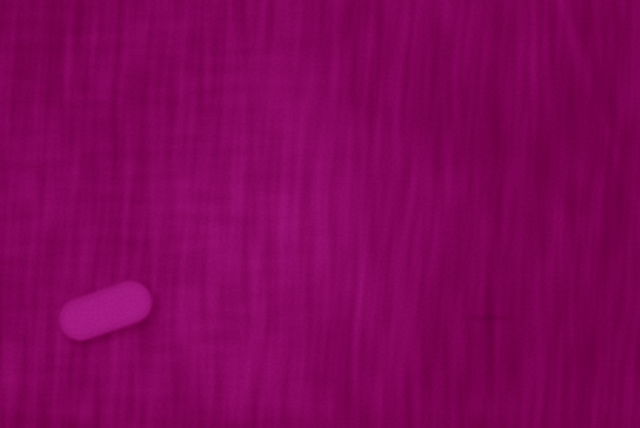
Write a WebGL 1 fragment shader that draws this texture.

```glsl
precision highp float;
// Soft magenta wood board with a smooth, lighter capsule lying on it.
// Stretched gradient noise makes the upright grain; broad glows shade it,
// and one tone value is finally mapped through a four colour ramp.
uniform vec2 u_resolution;

#define BASE_TONE 0.76
#define GLOW 1.25
#define EDGE_SHADE 0.75
#define GRAIN 1.25
#define CROSS_GRAIN 0.55
#define MOTTLE 0.80
#define SPECKLE 0.55
#define CAPSULE_A vec2(0.188, 0.254)
#define CAPSULE_B vec2(0.305, 0.294)
#define CAPSULE_RADIUS 0.051
#define KNOT vec2(1.143, 0.257)

const vec3 DARK = vec3(0.455, 0.0, 0.29);
const vec3 MID = vec3(0.50, 0.01, 0.34);
const vec3 LIGHT = vec3(0.545, 0.03, 0.385);
const vec3 PALE = vec3(0.63, 0.09, 0.49);

vec2 gradientAt(vec2 cell) {
  vec3 h = fract(cell.xyx * vec3(0.1031, 0.1030, 0.0973));
  h += dot(h, h.yzx + 33.33);
  float angle = 6.2832 * fract((h.x + h.y) * h.z);
  return vec2(cos(angle), sin(angle));
}

// Gradient noise, roughly -0.7 to 0.7
float noise(vec2 p) {
  vec2 i = floor(p), f = p - i;
  vec2 w = f * f * f * (f * (f * 6.0 - 15.0) + 10.0);
  vec2 e = vec2(1.0, 0.0);
  float low = mix(dot(gradientAt(i), f), dot(gradientAt(i + e), f - e), w.x);
  float high = mix(dot(gradientAt(i + e.yx), f - e.yx),
                   dot(gradientAt(i + 1.0), f - 1.0), w.x);
  return mix(low, high, w.y);
}

float blob(vec2 p, vec2 center, vec2 size) {
  vec2 d = (p - center) / size;
  return exp(-dot(d, d));
}

float capsule(vec2 p, vec2 a, vec2 b) {
  vec2 pa = p - a, ba = b - a;
  return length(pa - ba * clamp(dot(pa, ba) / dot(ba, ba), 0.0, 1.0));
}

// Upright fibres that lean and wander a little
float grain(vec2 p) {
  float x = p.x - 0.05 * p.y + 0.022 * noise(p * vec2(3.0, 2.2));
  float g = 0.80 * noise(vec2(x * 32.0, p.y * 3.0));
  g += 0.75 * noise(vec2(x * 62.0 + 7.0, p.y * 6.0));
  g += 0.35 * noise(vec2(x * 11.0 + 31.0, p.y * 1.7));
  return g;
}

float boardTone(vec2 p) {
  float tone = BASE_TONE;
  tone += GLOW * blob(p, vec2(0.56, 0.36), vec2(0.34, 0.42));
  tone += 0.60 * blob(p, vec2(0.72, 0.85), vec2(0.42, 0.42));
  tone += 0.35 * blob(p, vec2(0.05, 0.60), vec2(0.16, 0.35));
  tone -= EDGE_SHADE * blob(p, vec2(1.37, 0.52), vec2(0.12, 0.50));
  tone -= 0.35 * blob(p, vec2(1.12, 0.60), vec2(0.12, 0.40));
  tone -= 0.35 * blob(p, vec2(0.20, 0.83), vec2(0.20, 0.18));
  tone -= 0.40 * (1.0 - smoothstep(0.0, 0.06, p.y));
  tone += GRAIN * grain(p);
  tone += MOTTLE * noise(p * vec2(5.0, 3.5) + 11.0);
  tone += MOTTLE * 0.6 * noise(p * vec2(17.0, 11.0) + 5.0);

  // Short faint cross fibres, strongest at the left
  float leftSide = 1.0 - smoothstep(0.5, 0.95, p.x);
  tone += CROSS_GRAIN * leftSide * noise(p * vec2(8.0, 40.0) + 3.0);

  // Dark crack, knot and small bruise
  float crackX = 1.157 + 0.045 * (p.y - 0.5) + 0.025 * noise(vec2(4.0, p.y * 4.0));
  float crackSpan = smoothstep(0.0, 0.2, p.y) * (1.0 - smoothstep(0.7, 0.9, p.y));
  tone -= 0.70 * crackSpan * exp(-pow((p.x - crackX) / 0.014, 2.0));
  tone -= 1.00 * blob(p, KNOT, vec2(0.045, 0.007));
  tone -= 0.80 * blob(p, KNOT, vec2(0.009, 0.050));
  tone -= 0.70 * blob(p, vec2(0.23, 0.76), vec2(0.030, 0.010));

  // Pale diagonal vein at the upper right
  float veinX = 1.47 - 0.36 * (p.y - 0.55);
  tone += 0.60 * smoothstep(0.45, 0.65, p.y) * exp(-pow((p.x - veinX) / 0.015, 2.0));
  return tone;
}

vec3 ramp(float tone) {
  vec3 color = mix(DARK, MID, clamp(tone, 0.0, 1.0));
  color = mix(color, LIGHT, clamp(tone - 1.0, 0.0, 1.0));
  color = mix(color, PALE, clamp((tone - 2.0) * 0.5, 0.0, 1.3));
  return color * (1.0 + 0.09 * min(tone, 0.0));
}

void main() {
  vec2 p = gl_FragCoord.xy / u_resolution.y;
  float tone = boardTone(p);

  // Soft shadow toward the lower right, then the capsule itself
  float shadow = capsule(p - vec2(0.011, -0.009), CAPSULE_A, CAPSULE_B);
  tone -= 1.5 * (1.0 - smoothstep(0.040, 0.068, shadow));
  float d = capsule(p, CAPSULE_A, CAPSULE_B) - CAPSULE_RADIUS;
  float body = 4.3 - 0.9 * smoothstep(-0.025, 0.0, d) + 0.3 * noise(p * 25.0);
  tone = mix(tone, body, 1.0 - smoothstep(-0.007, 0.005, d));

  tone += SPECKLE * noise(p * 150.0);
  gl_FragColor = vec4(ramp(tone), 1.0);
}
```
